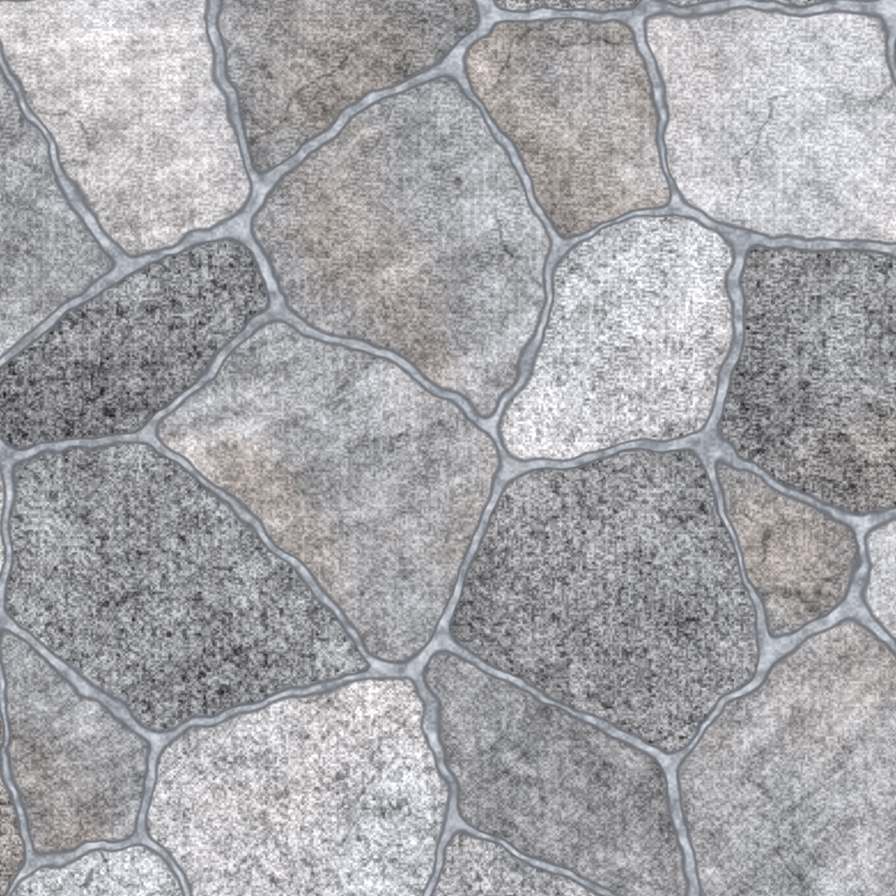
Reproduce this texture procedurally as a WebGL 1 fragment shader.

```glsl
precision highp float;
// Flagstone paving: irregular grey stones set in pale grout with dark rims.
// A weighted Voronoi diagram with rounded corners shapes the stones; each one
// gets its own tone, tint, cloudy layers, veins, pits and fine grain.

uniform vec2 u_resolution;

// Layout, in canvas units unless noted
const float STONES = 3.9;          // stones across the canvas
const float JITTER = 0.8;          // scatter of sites, in cells
const float SIZE_SPREAD = 0.46;    // difference in stone sizes
const float ROUNDING = 0.026;      // corner softness, in cells
const float GROUT_HALF = 0.0048;
const float RIM_WIDTH = 0.0036;
const float WOBBLE = 0.06;
const float CHIP = 0.006;

// Tones and colours
const float DARK_TONE = 0.585;
const float MID_TONE = 0.68;
const float LIGHT_TONE = 0.815;
const float LIGHT_START = 0.72;    // stones above this rank are pale
const vec3 COOL_TINT = vec3(0.99, 0.995, 1.02);
const vec3 WARM_TINT = vec3(1.03, 0.985, 0.965);
const vec3 GROUT_COLOR = vec3(0.69, 0.71, 0.74);
const vec3 RIM_COLOR = vec3(0.43, 0.44, 0.47);
const float GRAIN = 0.27;

float hash(vec2 p) {
  return fract(sin(dot(p, vec2(127.1, 311.7))) * 43758.5453);
}

float noise(vec2 p) {
  vec2 i = floor(p), f = fract(p);
  f = f * f * (3.0 - 2.0 * f);
  return mix(mix(hash(i), hash(i + vec2(1.0, 0.0)), f.x),
             mix(hash(i + vec2(0.0, 1.0)), hash(i + vec2(1.0)), f.x), f.y);
}

float fbm(vec2 p) {
  float sum = 0.0, amplitude = 0.516;
  for (int i = 0; i < 5; i++) {
    sum += amplitude * noise(p);
    p = mat2(1.6, 1.2, -1.2, 1.6) * p + 7.3;
    amplitude *= 0.5;
  }
  return sum;
}

vec2 site(vec2 cell) {
  vec2 scatter = vec2(hash(cell + 0.31), hash(cell + 5.73)) - 0.5;
  return cell + 0.5 + JITTER * scatter;
}

float powerDistance(vec2 p, vec2 cell) {
  vec2 d = p - site(cell);
  return dot(d, d) - SIZE_SPREAD * (hash(cell + 9.47) - 0.5);
}

// Returns the stone's cell in xy and the distance to its rounded edge in z
vec3 stoneAt(vec2 p) {
  vec2 home = floor(p), nearest = home;
  float best = 1e3;
  for (int y = -2; y <= 2; y++) {
    for (int x = -2; x <= 2; x++) {
      vec2 cell = home + vec2(float(x), float(y));
      float d = powerDistance(p, cell);
      if (d < best) { best = d; nearest = cell; }
    }
  }
  vec2 center = site(nearest);
  float sum = 1e-12;
  for (int y = -2; y <= 2; y++) {
    for (int x = -2; x <= 2; x++) {
      if (x == 0 && y == 0) continue;
      vec2 cell = nearest + vec2(float(x), float(y));
      float gap = max(distance(site(cell), center), 0.05);
      float edge = (powerDistance(p, cell) - best) / (2.0 * gap);
      sum += exp(-edge / ROUNDING);
    }
  }
  return vec3(nearest, -ROUNDING * log(sum));
}

vec3 stoneColor(vec2 p, vec2 id) {
  // Evenly spread rank, so that pale and dark stones alternate
  float rank = fract(dot(id, vec2(0.382, 0.755)));
  float pale = step(LIGHT_START, rank);
  float tone = mix(DARK_TONE, MID_TONE, smoothstep(0.0, LIGHT_START, rank));
  tone = mix(tone, LIGHT_TONE, pale);

  // Each stone has its own bedding direction and offset
  float angle = 2.2 * (hash(id + 2.19) - 0.5);
  float c = cos(angle), s = sin(angle);
  vec2 q = mat2(c, s, -s, c) * p + 20.0 * vec2(hash(id + 4.37), hash(id + 6.83));
  float layered = smoothstep(0.4, 0.7, hash(id + 7.61));
  float granite = smoothstep(0.55, 0.75, hash(id + 8.29));
  float veined = max(pale, step(0.5, hash(id + 1.57)));

  // Clouds, bedding and bleached patches
  tone += 0.17 * (fbm(q * 7.0) - 0.5) + 0.27 * (fbm(q * 34.0) - 0.5);
  tone += 0.22 * layered * (fbm(q * vec2(5.0, 75.0)) - 0.5);
  float bleach = smoothstep(0.59, 0.68, fbm(q * vec2(7.0, 14.0) + 9.0));
  tone += 0.10 * bleach * (1.0 - granite) * (1.0 - 0.6 * pale);

  // Thin broken veins
  float vein = 1.0 - smoothstep(0.0, 0.013, abs(fbm(q * 4.0 + 3.0) - 0.5));
  tone -= 0.14 * veined * vein * smoothstep(0.35, 0.55, noise(q * 9.0));

  // Pits and fine grain
  float pits = smoothstep(0.62, 0.9, noise(p * 175.0));
  tone -= mix(0.06, 0.16, granite) * pits;
  float grain = noise(p * 390.0) - 0.5 + 0.65 * (noise(p * 210.0 + 31.0) - 0.5);
  tone += GRAIN * mix(0.9, 1.2, granite) * grain;

  float rust = smoothstep(0.36, 0.66, fbm(q * 6.0 + 14.0));
  float warmth = rust * smoothstep(0.2, 0.8, hash(id + 3.71)) * (1.0 - 0.6 * pale);
  return tone * mix(COOL_TINT, WARM_TINT, warmth);
}

void main() {
  float pixel = 1.0 / min(u_resolution.x, u_resolution.y);
  vec2 uv = gl_FragCoord.xy * pixel;

  // Bend the joints gently, then chip them a little
  vec2 bend = vec2(fbm(uv * 7.0), fbm(uv * 7.0 + 17.0)) - 0.5;
  vec2 chip = vec2(noise(uv * 38.0), noise(uv * 38.0 + 23.0)) - 0.5;
  vec3 stone = stoneAt((uv + WOBBLE * bend + CHIP * chip) * STONES + 11.0);
  float edge = stone.z / STONES - GROUT_HALF * (0.5 + 0.9 * noise(uv * 16.0));

  vec3 color = stoneColor(uv, stone.xy);
  color *= 1.0 - 0.06 * exp(-max(edge, 0.0) / 0.007);

  // Grout with light flecks, then the dark rim
  float fleck = 0.26 * (noise(uv * 85.0) - 0.5) + 0.16 * (noise(uv * 300.0) - 0.5);
  color = mix(GROUT_COLOR + fleck, color, smoothstep(-pixel, pixel, edge));
  float rim = 1.0 - smoothstep(0.0, RIM_WIDTH + 0.5 * pixel, abs(edge - 0.001));
  color = mix(color, RIM_COLOR, 0.85 * rim);

  gl_FragColor = vec4(clamp(color, 0.0, 1.0), 1.0);
}
```
